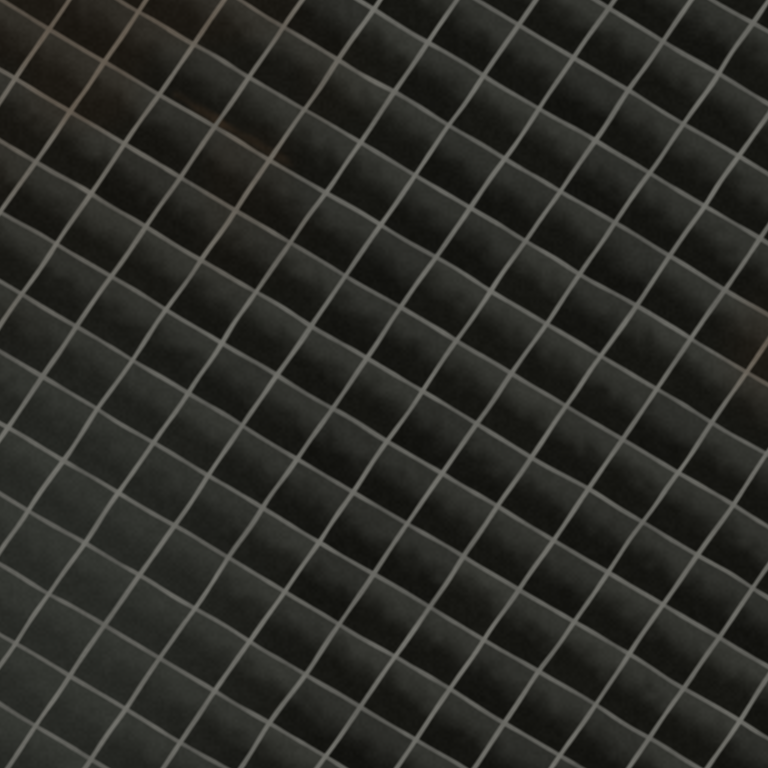
Write a WebGL 1 fragment shader that draws this texture.

```glsl
precision highp float;
uniform vec2 u_resolution;

#define ORIGIN vec2(0.5495, 0.4909)
#define STEP_A vec2(0.0719, -0.0427)
#define STEP_B vec2(-0.0449, -0.0652)
#define WIRE_WIDTH 0.0060
#define WOBBLE 0.0016
#define FLOOR_COLOR vec3(0.080, 0.080, 0.066)
#define WALL_COLOR vec3(0.195, 0.198, 0.180)
#define HAZE_COLOR vec3(0.190, 0.198, 0.180)
#define WIRE_COLOR vec3(0.430, 0.428, 0.405)
#define RUST_COLOR vec3(0.300, 0.220, 0.150)
#define GRAIN 0.028

float hash(vec2 p) {
  return fract(sin(dot(p, vec2(127.1, 311.7))) * 43758.5453);
}

float noise(vec2 p) {
  vec2 i = floor(p);
  vec2 f = fract(p);
  f = f * f * (3.0 - 2.0 * f);
  return mix(mix(hash(i), hash(i + vec2(1.0, 0.0)), f.x),
             mix(hash(i + vec2(0.0, 1.0)), hash(i + vec2(1.0, 1.0)), f.x), f.y);
}

float cross2(vec2 a, vec2 b) {
  return a.x * b.y - a.y * b.x;
}

float segmentDistance(vec2 p, vec2 a, vec2 b) {
  vec2 d = b - a;
  return length(p - a - d * clamp(dot(p - a, d) / dot(d, d), 0.0, 1.0));
}

// Soft-edged coverage of a wire at distance d from its axis
float wire(float d, float width) {
  float soft = 0.0013 + 0.7 / u_resolution.y;
  return 1.0 - smoothstep(0.5 * width - soft, 0.5 * width + soft, d);
}

void main() {
  vec2 uv = gl_FragCoord.xy / u_resolution;

  // Skewed lattice coordinates, slightly bent
  vec2 bend = vec2(noise(uv * 17.0), noise(uv * 17.0 + 40.0)) - 0.5;
  vec2 p = uv - ORIGIN + 2.0 * WOBBLE * bend;
  float area = cross2(STEP_A, STEP_B);
  vec2 grid = vec2(cross2(p, STEP_B), cross2(STEP_A, p)) / area;
  vec2 cell = floor(grid);
  vec2 local = grid - cell;
  vec2 pitch = abs(area) / vec2(length(STEP_B), length(STEP_A));
  vec2 wireDist = (0.5 - abs(local - 0.5)) * pitch;

  // Lit upper wall fading into the dark floor of each hole
  float cellTone = hash(cell);
  float ragged = 0.16 * (noise(uv * 65.0) - 0.5) + 0.10 * (cellTone - 0.5);
  float lit = 1.0 - smoothstep(0.12, 0.72, local.y - 0.10 * (local.x - 0.5) + ragged);
  vec3 color = mix(FLOOR_COLOR, WALL_COLOR, lit);
  color *= 0.90 + 0.20 * cellTone;

  // Pale haze toward the lower left
  float haze = 1.0 - smoothstep(0.10, 0.50, length((uv - vec2(0.02, 0.20)) * vec2(1.1, 0.9)));
  color = mix(color, HAZE_COLOR * (0.92 + 0.16 * lit), 0.80 * haze);

  // Brown tint in the upper left and at the right edge, with one smear
  float patches = smoothstep(0.35, 0.75, noise(uv * 9.0 + 7.0));
  float corner = 1.0 - smoothstep(0.10, 0.45, length(uv - vec2(0.12, 0.92)));
  float edge = 1.0 - smoothstep(0.0, 0.09, length((uv - vec2(1.0, 0.54)) * vec2(1.0, 0.7)));
  float rust = max(corner * (0.3 + 0.7 * patches), edge);
  color = mix(color, RUST_COLOR * 0.55, 0.30 * rust);
  float smear = segmentDistance(uv, vec2(0.23, 0.875), vec2(0.38, 0.785));
  smear = 1.0 - smoothstep(0.002, 0.014, smear + 0.008 * noise(uv * 60.0));
  color = mix(color, RUST_COLOR, 0.45 * smear * noise(uv * 35.0 + 3.0));

  // Wires: steep ones brighter, shallow ones duller and more worn
  float wear = noise(uv * 45.0 + 11.0);
  float steep = wire(wireDist.x, WIRE_WIDTH * (0.90 + 0.25 * wear));
  float shallow = wire(wireDist.y, WIRE_WIDTH * (0.80 + 0.30 * wear));
  vec3 metal = WIRE_COLOR * (0.90 + 0.14 * noise(uv * 28.0));
  metal = mix(metal, RUST_COLOR * 1.15, 0.35 * rust);
  color = mix(color, metal * (0.80 + 0.14 * wear), shallow);
  color = mix(color, metal, steep);

  // Fine grain
  float grain = 0.6 * noise(uv * 260.0) + 0.4 * noise(uv * 110.0 + 5.0) - 0.5;
  color += GRAIN * grain;

  gl_FragColor = vec4(clamp(color, 0.0, 1.0), 1.0);
}
```
